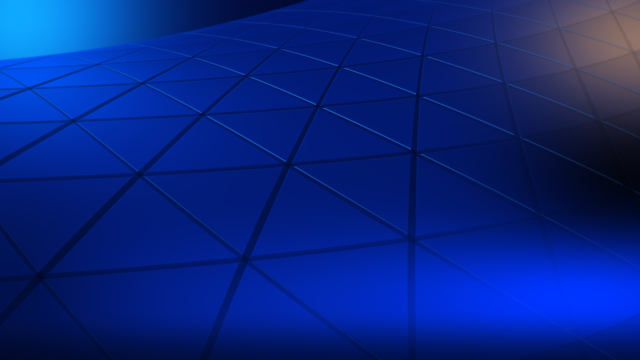
A WebGL 2 fragment shader for this background:

```glsl
#version 300 es
precision highp float;
// Curved surface of dark blue triangular panels with lit grooves and soft coloured glows.
uniform vec2 u_resolution;
out vec4 outColor;

const float ROW_RATIO = 0.675;   // depth shrink from one row to the next
const float GROOVE_SIZE = 0.0085;
const float RIM_SIZE = 0.0016;
const vec3 GROOVE_DARK = vec3(0.26, 0.38, 0.28);  // per line family
const vec3 RIM_LIGHT = vec3(0.85, 0.12, 0.06);
const vec3 RIM_SIDE = vec3(0.7, 1.0, -1.0);
const vec3 GROOVE_WIDTH = vec3(0.75, 1.0, 0.65);
const vec3 NIGHT = vec3(0.01, 0.03, 0.19);
const vec3 PANEL = vec3(0.008, 0.098, 0.445);
const vec3 CYAN = vec3(0.06, 0.66, 1.0);
const vec3 AZURE = vec3(0.0, 0.34, 0.98);
const vec3 ELECTRIC = vec3(0.0, 0.205, 1.0);
const vec3 AMBER = vec3(0.60, 0.47, 0.40);
const vec3 RIM = vec3(0.12, 0.48, 0.92);

float glow(vec2 p, vec2 center, vec2 radius) {
    vec2 q = (p - center) / radius;
    return exp(-dot(q, q));
}

// Surface point for depth scale s.x and sideways step s.y, with its Jacobian.
vec2 surface(vec2 s, out mat2 jacobian) {
    float g = s.x, w = s.y;
    float span = 0.157 + 0.220 * g - 0.058 * g * g;
    float bend = 0.0058 + 0.0116 * g + 0.0139 * g * g;
    float tilt = 0.037 * (1.0 - g + g * g);
    float lift = 0.0023 + 0.0009 * g;
    vec2 alongDepth = vec2(
        0.382 + (0.220 - 0.116 * g) * w - (0.0116 + 0.0278 * g) * w * w,
        -0.4352 + 0.037 * (2.0 * g - 1.0) * w + 0.0009 * w * w);
    vec2 alongRow = vec2(span - 2.0 * bend * w, tilt + 2.0 * lift * w);
    jacobian = mat2(alongDepth, alongRow);
    return vec2(0.769 + 0.382 * g + span * w - bend * w * w,
                1.0116 - 0.4352 * g + tilt * w + lift * w * w);
}

// Newton search for the surface coordinates under a canvas point.
vec2 locate(vec2 p, out mat2 jacobian) {
    float g = max((1.01 - p.y) / 0.435, 0.1);
    vec2 s = vec2(g, (p.x - 0.769 - 0.382 * g) / 0.32);
    for (int i = 0; i < 8; i++) {
        vec2 error = surface(s, jacobian) - p;
        s -= inverse(jacobian) * error;
        s = clamp(s, vec2(0.03, -4.8), vec2(3.0, 6.0));
    }
    surface(s, jacobian);
    return s;
}

// Broad light falling on the panels.
vec3 panelLight(vec2 p) {
    vec3 color = PANEL;
    color += vec3(0.0, 0.05, 0.22) * glow(p, vec2(0.95, 0.17), vec2(0.65, 0.17));
    color += vec3(0.0, 0.06, 0.20) * glow(p, vec2(0.25, 0.70), vec2(0.45, 0.22));
    color *= 1.0 - 0.35 * glow(p, vec2(0.0, 0.15), vec2(0.30, 0.30));
    color *= 1.0 - 0.88 * glow(p, vec2(1.78, 0.52), vec2(0.36, 0.25));
    color = mix(color, AZURE, 0.95 * glow(p, vec2(0.06, 0.83), vec2(0.30, 0.18)));
    color = mix(color, AMBER, 0.92 * glow(p, vec2(1.78, 0.90), vec2(0.31, 0.20)));
    color = mix(color, ELECTRIC, glow(p, vec2(1.58, 0.175), vec2(0.52, 0.14)));
    return color * mix(0.48, 1.0, smoothstep(-0.02, 0.14, p.y));
}

// Grooves and lit rims along the three families of lines.
vec3 drawPanels(vec2 p, float pixel) {
    mat2 jacobian;
    vec2 s = locate(p, jacobian);
    mat2 slope = inverse(jacobian);
    float row = log(s.x) / log(ROW_RATIO);
    vec2 rowSlope = vec2(slope[0][0], slope[1][0]) / (s.x * log(ROW_RATIO));
    vec2 stepSlope = vec2(slope[0][1], slope[1][1]);
    vec3 lattice = vec3(3.0 + s.y + 0.5 * row, 3.0 + s.y - 0.5 * row, row);
    vec3 steepness = vec3(length(stepSlope + 0.5 * rowSlope),
                          length(stepSlope - 0.5 * rowSlope), length(rowSlope));
    vec3 d = (lattice - round(lattice)) / steepness;

    float aa = 0.9 * pixel;
    vec3 halfWidth = GROOVE_SIZE * GROOVE_WIDTH * min(s.x, 1.3);
    vec3 groove = 1.0 - smoothstep(halfWidth - aa, halfWidth + aa, abs(d));
    vec3 rim = 1.0 - smoothstep(RIM_SIZE - aa, RIM_SIZE + aa, abs(d - RIM_SIDE * halfWidth));

    // Grooves fade with distance, to the right and inside the low glow.
    float far = smoothstep(0.08, 0.45, s.x);
    float rightFade = 1.0 - 0.75 * smoothstep(1.05, 1.5, p.x);
    groove *= GROOVE_DARK * far * rightFade * mix(0.6, 1.0, smoothstep(0.05, 0.3, p.y));
    groove *= 1.0 - 0.85 * glow(p, vec2(1.58, 0.175), vec2(0.55, 0.18));

    float lit = 0.10 + 0.80 * glow(p, vec2(0.85, 0.68), vec2(0.70, 0.30));
    rim *= RIM_LIGHT * lit * mix(0.35, 1.0, far);
    vec3 color = panelLight(p) * (0.96 + 0.08 * fract(-row));
    color *= 1.0 - groove.x;
    float crossing = smoothstep(0.0, 0.15, max(groove.y, groove.z));
    color = mix(color, RIM, rim.x * (1.0 - crossing));
    color *= 1.0 - max(groove.y, groove.z);
    return color + RIM * (rim.y + rim.z) * (1.0 - groove.x);
}

void main() {
    vec2 p = gl_FragCoord.xy / u_resolution * vec2(16.0 / 9.0, 1.0);
    float pixel = 1.0 / u_resolution.y;
    float horizon = 0.833 + 0.085 * p.x + 0.128 * p.x * p.x;
    float above = p.y - horizon;

    vec3 sky = mix(NIGHT, vec3(0.0, 0.25, 0.80), glow(p, vec2(0.08, 0.95), vec2(0.38, 0.40)));
    sky = mix(sky, CYAN, glow(p, vec2(0.05, 0.96), vec2(0.27, 0.27)));
    vec3 color = drawPanels(p, pixel);
    float lip = exp(-abs(above) / 0.007) * glow(p, vec2(0.2, 0.86), vec2(0.45, 0.3));
    color = mix(color, AZURE, 0.35 * lip);
    color = mix(color, sky, smoothstep(-1.5 * pixel, 1.5 * pixel, above));
    outColor = vec4(clamp(color, 0.0, 1.0), 1.0);
}
```
